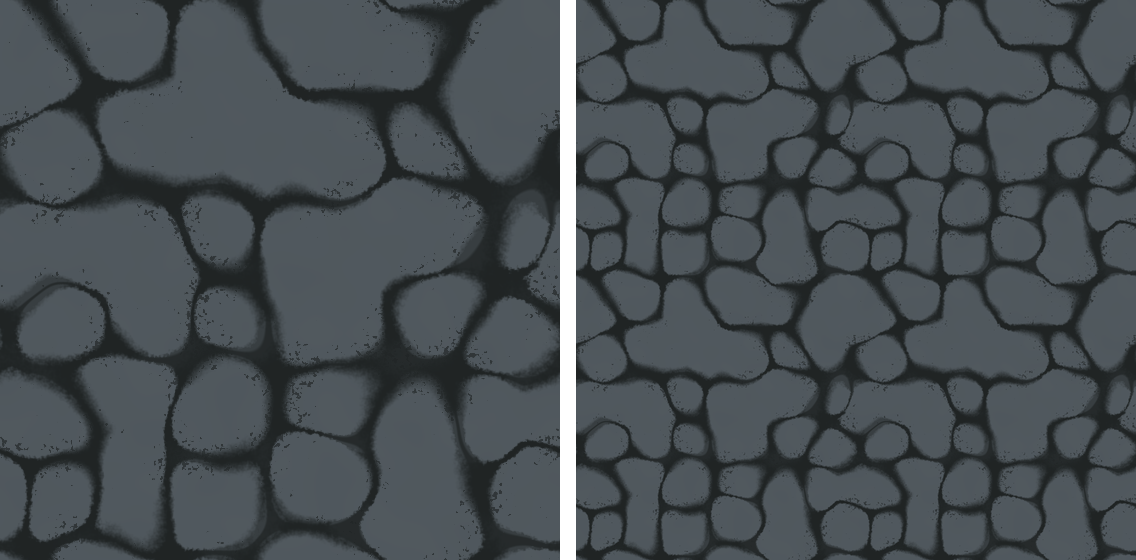
Left, the tile; right, the same tile 2 across and 2 down.
Give the GLSL for this texture, as a Shadertoy shader.

```glsl
// Tiling wall of rounded, lobed slate stones with dark gaps and grainy worn rims.

const float GRID = 6.0;   // even, so the checkerboard of cells wraps
const int REACH = 2;
const int SITES = 25;

// Wraps whole numbers to 0..n-1; the half keeps rounding errors off the seam
vec2 wrap(vec2 cell, float n) {
    return cell - n * floor((cell + 0.5) / n);
}

vec2 hash2(vec2 p) {
    vec3 q = fract(p.xyx * vec3(0.1031, 0.1030, 0.0973));
    q += dot(q, q.yzx + 33.33);
    return fract((q.xx + q.yz) * q.zy);
}

// Gradient of one lattice corner, projected on the offset to it
float corner(vec2 cell, vec2 offset, vec2 f, float n) {
    float angle = 6.2832 * hash2(wrap(cell + offset, n) + n * 1.7).x;
    return dot(vec2(cos(angle), sin(angle)), f - offset);
}

// Gradient noise with n whole periods across the canvas, about -1 to 1
float gradientNoise(vec2 uv, float n) {
    vec2 cell = floor(uv * n), f = fract(uv * n);
    vec2 u = f * f * f * (f * (f * 6.0 - 15.0) + 10.0);
    float low = mix(corner(cell, vec2(0, 0), f, n), corner(cell, vec2(1, 0), f, n), u.x);
    float high = mix(corner(cell, vec2(0, 1), f, n), corner(cell, vec2(1, 1), f, n), u.x);
    return 1.4 * mix(low, high, u.y);
}

vec2 sitePosition(vec2 cell) {
    vec2 jitter = hash2(wrap(cell, GRID) + 17.0) - 0.5;
    return (cell + 0.5 + 0.7 * jitter) / GRID;
}

// x: distance to the lobe of this cell, yz: cell that owns its stone
vec3 lobe(vec2 p, vec2 cell) {
    vec2 wrapped = wrap(cell, GRID);
    vec2 choice = hash2(wrapped + 41.0);
    vec2 owner = cell;
    // Odd cells may grow towards one of their even neighbours
    if (mod(wrapped.x + wrapped.y + 0.5, 2.0) > 1.0 && choice.x < 0.6) {
        float turn = 1.5708 * floor(choice.y * 4.0);
        owner += round(vec2(cos(turn), sin(turn)));
    }
    vec2 start = sitePosition(cell);
    vec2 arm = 0.6 * (sitePosition(owner) - start);
    float along = clamp(dot(p - start, arm) / max(dot(arm, arm), 1e-5), 0.0, 1.0);
    float radius = 0.042 * hash2(wrapped + 73.0).x;
    return vec3(length(p - start - along * arm) - radius, owner);
}

// Depth inside the nearest stone; soft minima round off its corners
float stoneDepth(vec2 p) {
    vec3 lobes[SITES];
    vec3 nearest = vec3(10.0);
    vec2 home = floor(p * GRID);
    int count = 0;
    for (int y = -REACH; y <= REACH; y++)
    for (int x = -REACH; x <= REACH; x++) {
        vec3 candidate = lobe(p, home + vec2(x, y));
        if (candidate.x < nearest.x) nearest = candidate;
        lobes[count++] = candidate;
    }
    float own = 0.0, others = 0.0;
    for (int i = 0; i < SITES; i++) {
        float lag = lobes[i].x - nearest.x;
        if (distance(lobes[i].yz, nearest.yz) < 0.5) own += exp(-160.0 * lag);
        else others += exp(-40.0 * lag);
    }
    return 0.5 * (log(own) / 160.0 - log(max(others, 1e-9)) / 40.0);
}

void mainImage(out vec4 fragColor, in vec2 fragCoord) {
    vec2 uv = fragCoord / iResolution.xy;

    // Uneven outlines
    vec2 warp = 0.019 * vec2(gradientNoise(uv, 5.0), gradientNoise(uv, 6.0));
    warp += 0.006 * vec2(gradientNoise(uv, 14.0), gradientNoise(uv, 15.0));
    float depth = stoneDepth(uv + warp);

    float patches = gradientNoise(uv, 8.0);
    float grain = 0.45 * gradientNoise(uv, 72.0) + 0.4 * gradientNoise(uv, 144.0)
                + 0.35 * gradientNoise(uv, 230.0);

    // Rims run from crisp to smoky
    float softness = mix(0.005, 0.026, smoothstep(-0.4, 0.6, patches));
    float cover = smoothstep(0.0, softness, depth + 0.005 * grain);

    // Crisp half-tone washes under the smoky rims, faint smudges in the gaps
    float smudge = smoothstep(0.0, 0.5, gradientNoise(uv, 9.0) + 0.25 * grain);
    cover = max(cover, smudge * mix(0.12, 0.5, smoothstep(0.0, 0.004, depth)));

    // Dark fine pitting, clustered along worn rims
    float rim = 1.0 - smoothstep(0.005, 0.055, depth);
    float worn = smoothstep(-0.3, 0.45, gradientNoise(uv, 7.0) + 0.3 * gradientNoise(uv, 20.0));
    float pits = smoothstep(0.0, 0.15, grain - mix(0.68, 0.06, rim * worn));
    cover *= 1.0 - 0.65 * pits;

    vec3 gapColor = vec3(0.125, 0.142, 0.143);
    vec3 stoneColor = vec3(0.314, 0.345, 0.367) + 0.005 * gradientNoise(uv, 11.0);
    fragColor = vec4(mix(gapColor, stoneColor, cover), 1.0);
}
```
